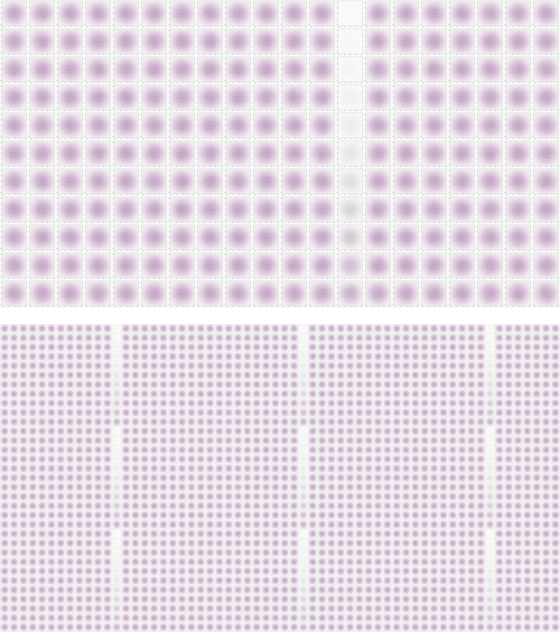
Top, the tile; bottom, the same tile 3 across and 3 down.
This pattern is drawn by a Shadertoy shader. Its source:

```glsl
// A 20 by 11 sheet of small framed plots, each with a soft lilac density cloud.
// Each cell is built from a box distance, a radial falloff, wrapped noise and ticks;
// one column drains from lilac through grey to blank towards the top.

const vec2 GRID = vec2(20.0, 11.0);

float hash(vec2 p) {
    vec3 q = fract(p.xyx * vec3(0.1031, 0.1030, 0.0973));
    q += dot(q, q.yzx + 33.33);
    return fract((q.x + q.y) * q.z);
}

// Value noise that repeats after a whole number of lattice steps
float wrapNoise(vec2 p, vec2 period) {
    vec2 i = floor(p);
    vec2 f = fract(p);
    f = f * f * (3.0 - 2.0 * f);
    vec2 a = mod(i, period);
    vec2 b = mod(i + 1.0, period);
    return mix(mix(hash(a), hash(vec2(b.x, a.y)), f.x),
               mix(hash(vec2(a.x, b.y)), hash(b), f.x), f.y);
}

float boxDistance(vec2 p, vec2 halfSize) {
    vec2 d = abs(p) - halfSize;
    return length(max(d, 0.0)) + min(max(d.x, d.y), 0.0);
}

float coverage(float d, float pixel) {
    return clamp(0.5 - d / pixel, 0.0, 1.0);
}

// Short marks spaced along an axis; p.x runs along it, p.y across it
float axisTicks(vec2 p, float pixel) {
    float along = (fract(p.x * 5.0 + 0.5) - 0.5) / 5.0;
    float marks = coverage(boxDistance(vec2(along, p.y), vec2(0.013, 0.016)), pixel);
    return marks * step(abs(p.x), 0.45);
}

void mainImage(out vec4 fragColor, in vec2 fragCoord) {
    vec2 grid = fragCoord / iResolution.xy * GRID;
    vec2 cell = floor(grid);
    vec2 p = fract(grid) - vec2(0.508, 0.52);
    float pixel = GRID.y / iResolution.y;

    // Ink strength and colourfulness, reduced in the fading column
    float rowFromTop = GRID.y - 1.0 - cell.y;
    float fading = 1.0 - step(0.5, abs(cell.x - 12.0));
    float strength = mix(1.0, 0.02 + 0.87 * pow(rowFromTop / 10.0, 1.8), fading);
    float colourfulness = mix(1.0, smoothstep(5.5, 9.8, rowFromTop), fading);

    // Plot background
    vec2 halfSize = vec2(0.442, 0.45);
    float box = boxDistance(p, halfSize);
    float inside = coverage(box, pixel);
    vec3 paper = vec3(0.985, 0.98, 0.982);
    vec3 panel = mix(vec3(0.978, 0.979, 0.975), vec3(0.962, 0.952, 0.957), strength);
    vec3 color = mix(paper, panel, inside);

    // Density cloud with a grainy, faintly meshed surface
    float r2 = dot(p, p);
    float cloud = exp(-r2 / 0.16 - 15.0 * r2 * r2);
    float grain = wrapNoise(grid * 14.0, GRID * 14.0) - 0.5;
    float blotch = wrapNoise(grid * 5.0, GRID * 5.0) - 0.5;
    vec2 mesh = abs(fract(p * 7.0) - 0.5) / 7.0;
    float meshLine = coverage(min(mesh.x, mesh.y) - 0.006, pixel);
    cloud *= 1.0 + 0.16 * grain + 0.10 * blotch - 0.07 * meshLine;
    vec3 ink = mix(vec3(0.70, 0.71, 0.71), vec3(0.775, 0.655, 0.785), colourfulness);
    color = mix(color, ink, clamp(cloud * strength * inside, 0.0, 1.0));
    color += 0.012 * grain * inside * strength;

    // Thin frame, then ticks on the left and bottom sides
    float frame = coverage(abs(box) - 0.012, pixel);
    color = mix(color, vec3(0.87, 0.88, 0.865), frame * 0.85);
    float ticks = max(axisTicks(vec2(p.x, p.y + halfSize.y + 0.02), pixel),
                      axisTicks(vec2(p.y, p.x + halfSize.x + 0.02), pixel));
    color = mix(color, vec3(0.60, 0.59, 0.60), ticks * 0.6);

    fragColor = vec4(color, 1.0);
}
```
